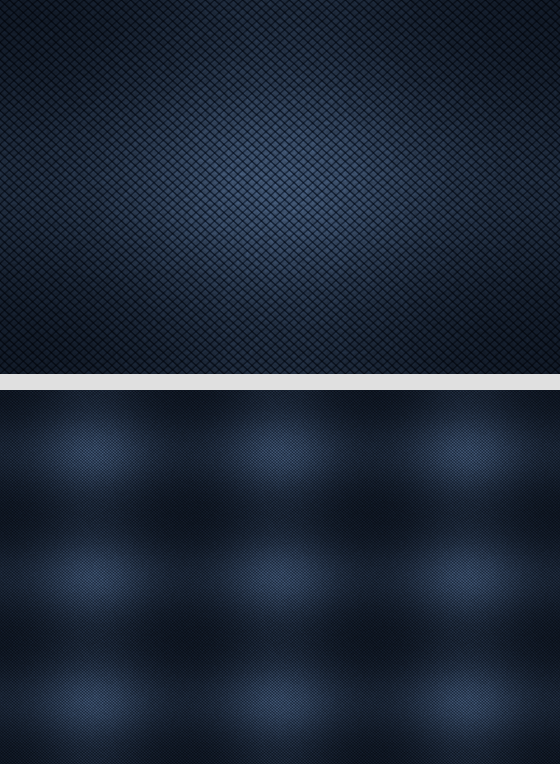
Top, the tile; bottom, the same tile 3 across and 3 down.
Give the GLSL for this pattern, as a Shadertoy shader.

```glsl
// Dark blue woven diamond mesh, lit softly from the centre.
// Two families of diagonal grooves cut a whole number of diamonds per side;
// wrapped cell hashes, wrapped gradient noise and a periodic glow make it tile.

#define REPEATS vec2(60.0, 44.0)
#define GROOVE_HALF_WIDTH 0.12
#define GROOVE_SOFTNESS 0.18
#define GROOVE_DEPTH vec2(0.56, 0.46)
#define GROOVE_TINT vec3(1.20, 1.0, 0.82)
#define GLOW_FALLOFF 0.85
#define EDGE_BLUE vec3(0.030, 0.055, 0.095)
#define CENTRE_BLUE vec3(0.250, 0.330, 0.440)
#define BEVEL 0.12
#define CELL_VARIATION 0.08
#define GRAIN_SCALE 3.0
#define GRAIN_AMOUNT 0.18

const float PI = 3.14159;

float hash(vec2 p) {
    vec3 q = fract(p.xyx * vec3(0.1031, 0.1030, 0.0973));
    q += dot(q, q.yzx + 33.33);
    return fract((q.x + q.y) * q.z);
}

// Dot product of a wrapped lattice gradient with the offset from its corner
float cornerSlope(vec2 corner, vec2 offset, vec2 period) {
    float angle = 2.0 * PI * hash(mod(corner, period));
    return dot(vec2(cos(angle), sin(angle)), offset);
}

float gradientNoise(vec2 p, vec2 period) {
    vec2 i = floor(p), f = fract(p);
    vec2 s = f * f * f * (f * (f * 6.0 - 15.0) + 10.0);
    vec2 e = vec2(1.0, 0.0);
    float low = mix(cornerSlope(i, f, period),
                    cornerSlope(i + e, f - e, period), s.x);
    float high = mix(cornerSlope(i + e.yx, f - e.yx, period),
                     cornerSlope(i + 1.0, f - 1.0, period), s.x);
    return mix(low, high, s.y);
}

// Smooth light that is periodic in both directions
float centreGlow(vec2 uv) {
    vec2 s = sin(PI * (uv - 0.5));
    return exp(-GLOW_FALLOFF * dot(s, s));
}

void mainImage(out vec4 fragColor, in vec2 fragCoord) {
    vec2 uv = fragCoord / iResolution.xy;
    vec2 grid = uv * REPEATS;

    // Diagonal coordinates: each unit square is one diamond
    vec2 diagonal = vec2(grid.x + grid.y, grid.x - grid.y);
    vec2 cell = floor(diagonal);
    vec2 local = fract(diagonal);
    float pixel = length(REPEATS / iResolution.xy);

    // Soft grooves along both diagonals, falling ones deeper
    float blur = 0.5 * max(pixel, GROOVE_SOFTNESS);
    vec2 distanceToGroove = 0.5 - abs(local - 0.5);
    vec2 groove = 1.0 - smoothstep(GROOVE_HALF_WIDTH - blur,
                                   GROOVE_HALF_WIDTH + blur,
                                   distanceToGroove);
    vec2 light = 1.0 - GROOVE_DEPTH * groove;
    vec3 shade = pow(vec3(light.x * light.y), GROOVE_TINT);

    // Raised diamond face, brighter toward its upper corner
    float face = 1.0 + BEVEL * (local.x - local.y);

    // Slight tone change per diamond, plus fine cloth grain
    vec2 centre = vec2(cell.x + cell.y + 1.0, cell.x - cell.y);
    float tone = hash(mod(centre, 2.0 * REPEATS)) - 0.5;
    float grain = gradientNoise(grid * GRAIN_SCALE, REPEATS * GRAIN_SCALE);
    face *= 1.0 + CELL_VARIATION * tone + GRAIN_AMOUNT * grain;

    vec3 color = mix(EDGE_BLUE, CENTRE_BLUE, centreGlow(uv));
    fragColor = vec4(color * face * shade, 1.0);
}
```
